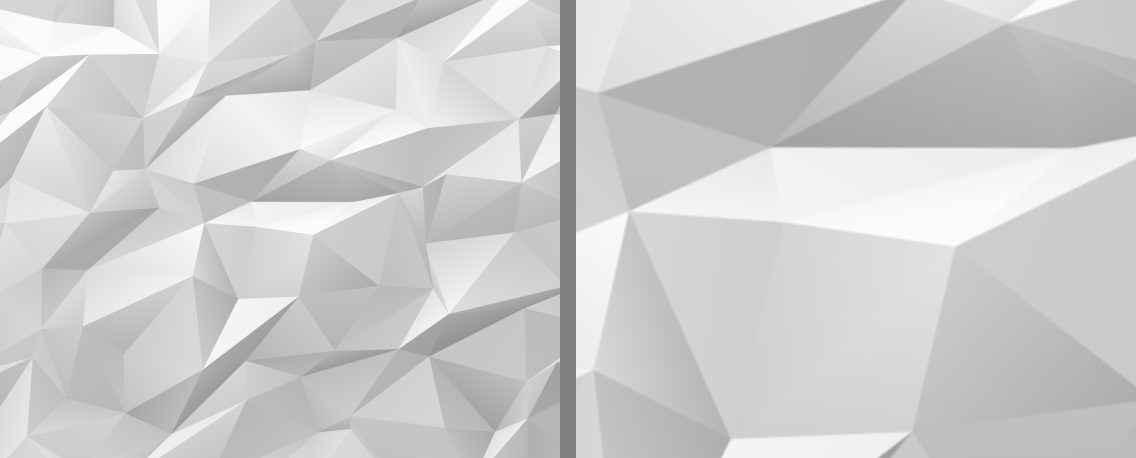
Left: the whole. Right: its middle third, enlarged.
Reproduce this background procedurally as a WebGL 2 fragment shader.

```glsl
#version 300 es
precision highp float;
// Folded white paper relief: a skewed lattice of jittered, randomly raised points
// is split into triangles. Each facet is lit from the upper left by its slope,
// then graded softly towards its corners and across the whole canvas.

uniform vec2 u_resolution;
out vec4 outColor;

const float CELL_SIZE = 0.127;        // lattice spacing, in canvas heights
const vec2 AXIS_ACROSS = vec2(0.96, -0.24);
const vec2 AXIS_UP = vec2(0.42, 0.95);
const float JITTER = 0.92;            // below 1 keeps every quad simple
const float LONG_SPLIT_SHARE = 0.7;   // quads cut along the long diagonal
const float RELIEF = 1.05;            // height of the folds
const vec2 LIGHT_DIR = vec2(-0.53, 0.85);
const float LIGHT_GAIN = 0.18;
const float OCCLUSION = 0.07;         // low points are darker
const float CORNER_TONE = 0.10;       // random shading inside a facet
const float MEAN_TONE = 0.815;
const vec2 TONE_SLOPE = vec2(-0.05, 0.12);
const float DARKEST = 0.59;
const float LIGHTEST = 0.985;
const float EDGE_SOFTNESS = 0.0014;   // in canvas heights
const uint POINT_SEED = 11u;
const uint SPLIT_SEED = 47u;

// Integer hash giving three values from 0 to 1
vec3 hash3(ivec2 cell, uint seed) {
    uvec3 v = uvec3(uvec2(cell + 4096), seed) * 1664525u + 1013904223u;
    v.x += v.y * v.z; v.y += v.z * v.x; v.z += v.x * v.y;
    v ^= v >> 16u;
    v.x += v.y * v.z; v.y += v.z * v.x; v.z += v.x * v.y;
    return vec3(v >> 8u) / 16777216.0;
}

float cross2(vec2 a, vec2 b) { return a.x * b.y - a.y * b.x; }

// Lattice point: position in xy, height in z
vec3 foldPoint(ivec2 cell, mat2 lattice) {
    vec3 h = hash3(cell, POINT_SEED);
    vec2 spot = vec2(cell) + 0.5 + (h.xy - 0.5) * JITTER;
    return vec3(lattice * spot, h.z);
}

// Returns weighted tone in x and coverage in y
vec2 facet(vec2 p, vec3 a, vec3 b, vec3 c, vec3 cornerRandom, float softness) {
    vec2 ab = b.xy - a.xy, bc = c.xy - b.xy, ca = a.xy - c.xy;
    float area = max(cross2(ab, -ca), 1e-4);
    vec3 sides = vec3(cross2(bc, p - b.xy), cross2(ca, p - c.xy), cross2(ab, p - a.xy));
    vec3 dist = sides / max(vec3(length(bc), length(ca), length(ab)), 1e-4);
    float inside = min(dist.x, min(dist.y, dist.z));
    float cover = smoothstep(-softness, softness, inside);
    if (cover <= 0.0) return vec2(0.0);

    // Slope of the plane through the three points
    vec2 slope = ((b.z - a.z) * vec2(-ca.y, ca.x)
                + (c.z - a.z) * vec2(-ab.y, ab.x)) * RELIEF / area;
    float lit = -dot(slope, LIGHT_DIR) * inversesqrt(1.0 + dot(slope, slope));

    vec3 weights = clamp(sides / area, 0.0, 1.0);
    float height = dot(weights, vec3(a.z, b.z, c.z));
    float grading = dot(weights, cornerRandom - 0.5);
    float tone = lit * LIGHT_GAIN + (height - 0.5) * OCCLUSION + grading * CORNER_TONE;
    return vec2(tone, 1.0) * cover;
}

// Facet tone around zero, blended across the edges
float foldedTone(vec2 p, float softness) {
    mat2 lattice = mat2(AXIS_ACROSS, AXIS_UP);
    ivec2 base = ivec2(floor(inverse(lattice) * p));
    vec2 total = vec2(0.0);
    for (int j = -1; j <= 0; j++) {
        for (int i = -1; i <= 0; i++) {
            ivec2 cell = base + ivec2(i, j);
            vec3 a = foldPoint(cell, lattice);
            vec3 b = foldPoint(cell + ivec2(1, 0), lattice);
            vec3 c = foldPoint(cell + ivec2(1, 1), lattice);
            vec3 d = foldPoint(cell + ivec2(0, 1), lattice);

            // Choose a diagonal that lies inside the quad
            float longFit = min(cross2(b.xy - a.xy, c.xy - a.xy), cross2(c.xy - a.xy, d.xy - a.xy));
            float shortFit = min(cross2(b.xy - a.xy, d.xy - a.xy), cross2(c.xy - b.xy, d.xy - b.xy));
            bool preferLong = hash3(cell, SPLIT_SEED).x < LONG_SPLIT_SHARE;
            bool splitLong = preferLong ? longFit > 0.0 : shortFit <= 0.0;

            vec3 r1 = hash3(cell, SPLIT_SEED + 1u);
            vec3 r2 = hash3(cell, SPLIT_SEED + 2u);
            if (splitLong) {
                total += facet(p, a, b, c, r1, softness) + facet(p, a, c, d, r2, softness);
            } else {
                total += facet(p, a, b, d, r1, softness) + facet(p, b, c, d, r2, softness);
            }
        }
    }
    return total.x / max(total.y, 1e-4);
}

void main() {
    vec2 uv = gl_FragCoord.xy / u_resolution;
    vec2 p = gl_FragCoord.xy / u_resolution.y / CELL_SIZE;
    float softness = max(EDGE_SOFTNESS, 0.7 / u_resolution.y) / CELL_SIZE;
    float tone = MEAN_TONE + dot(uv - 0.5, TONE_SLOPE) + foldedTone(p, softness);
    outColor = vec4(vec3(clamp(tone, DARKEST, LIGHTEST)), 1.0);
}
```
